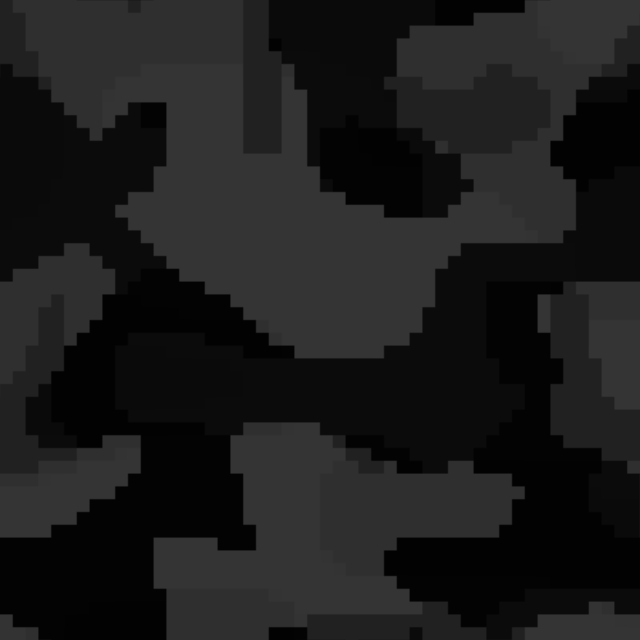
A WebGL 2 fragment shader for this pattern:

```glsl
#version 300 es
precision highp float;
// Blocky dark camouflage: charcoal and black patches stepped on a coarse square grid.

uniform vec2 u_resolution;
out vec4 fragColor;

const float GRID = 50.0;
const float TAU = 6.2831853;

float hash(vec2 p) {
    vec3 q = fract(p.xyx * vec3(0.1031, 0.1030, 0.0973));
    q += dot(q, q.yzx + 33.33);
    return fract((q.x + q.y) * q.z);
}

float valueNoise(vec2 p) {
    vec2 i = floor(p);
    vec2 f = fract(p);
    f = f * f * (3.0 - 2.0 * f);
    float low = mix(hash(i), hash(i + vec2(1, 0)), f.x);
    float high = mix(hash(i + vec2(0, 1)), hash(i + vec2(1, 1)), f.x);
    return mix(low, high, f.y);
}

// Sum of plane waves with odd total wave number: light and dark stay balanced.
float waveBlobs(vec2 p, int order) {
    float sum = 0.0;
    for (int kx = 1 - order; kx < order; kx++) {
        vec2 k = vec2(kx, order - abs(kx));
        float phase = hash(vec2(kx + 20, order * 7));
        sum += cos(TAU * (dot(k, p) + phase));
    }
    return sum;
}

// Flat tone of one grid cell.
float cellTone(vec2 cell) {
    vec2 p = (cell + 0.5) / GRID;

    // Large patches, bent by noise and roughened at the rim
    vec2 bend = vec2(valueNoise(p * 4.0 + 11.0), valueNoise(p * 4.0 + 37.0)) - 0.5;
    vec2 q = p + 0.12 * bend;
    float patches = waveBlobs(q, 3) + 0.5 * waveBlobs(q, 5);
    patches += 2.6 * (valueNoise(p * 9.0 + 53.0) - 0.5);

    // Charcoal ground with broad faint shading and narrow upright grey patches
    float shade = valueNoise(p * vec2(3.0, 5.0) + 71.0);
    float ground = mix(0.205, 0.189, step(0.52, shade)) - 0.006 * shade;
    float upright = valueNoise((p + 0.05 * bend) * vec2(10.0, 6.0) + 5.0);
    ground = mix(ground, 0.13, step(0.74, upright));

    // Near-black patches with deeper black islands
    float islands = valueNoise((p + 0.06 * bend) * vec2(7.0, 8.0) + 97.0);
    float black = mix(0.044, 0.012, step(0.53, islands)) - 0.004 * shade;

    return mix(ground, black, step(0.23, patches));
}

void main() {
    float size = min(u_resolution.x, u_resolution.y);
    vec2 p = gl_FragCoord.xy / size * GRID - 0.5;
    vec2 cell = floor(p);

    // Blend neighbouring cells only in a thin strip along their shared edge
    float soft = clamp(0.5 * GRID / size, 0.08, 0.5);
    vec2 f = smoothstep(0.5 - soft, 0.5 + soft, fract(p));
    float low = mix(cellTone(cell), cellTone(cell + vec2(1, 0)), f.x);
    float high = mix(cellTone(cell + vec2(0, 1)), cellTone(cell + vec2(1, 1)), f.x);

    fragColor = vec4(vec3(mix(low, high, f.y)), 1.0);
}
```
